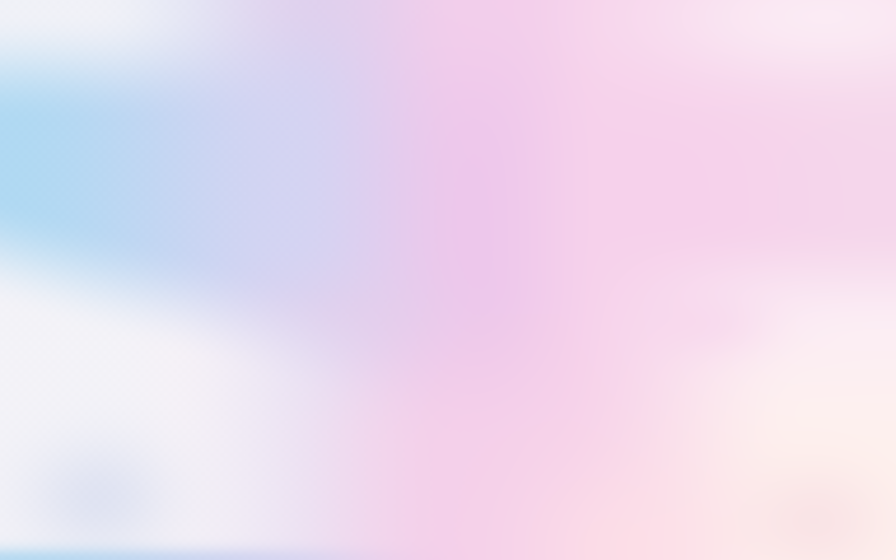
A Shadertoy shader for this background:

```glsl
// Soft pastel sky: blue on the left melting through lavender into pink,
// veiled by white and cream mist. A horizontal colour ramp is covered with
// smoothstep mist banks and Gaussian glows, then a faint woven ripple.

const vec3 SKY      = vec3(0.69, 0.85, 0.95);
const vec3 LAVENDER = vec3(0.83, 0.83, 0.95);
const vec3 ORCHID   = vec3(0.93, 0.78, 0.92);
const vec3 PINK     = vec3(0.965, 0.82, 0.92);
const vec3 ROSE     = vec3(0.96, 0.84, 0.92);
const vec3 WARM     = vec3(0.967, 0.825, 0.915);
const vec3 LILAC    = vec3(0.90, 0.81, 0.92);
const vec3 DUSK     = vec3(0.85, 0.87, 0.94);
const vec3 PEACH    = vec3(0.995, 0.88, 0.90);
const vec3 BLUSH    = vec3(0.97, 0.87, 0.89);
const vec3 MIST     = vec3(0.953, 0.95, 0.97);
const vec3 PINKMIST = vec3(0.985, 0.93, 0.96);
const vec3 CREAM    = vec3(0.995, 0.945, 0.93);

const float MIST_SLOPE   = 0.45;   // tilt of the lower left mist bank
const float STRIP_HEIGHT = 0.022;  // blue strip along the bottom edge
const float WEAVE_COUNT  = 96.0;   // threads across the canvas width
const float WEAVE_DEPTH  = 0.003;

// Falling counterpart of smoothstep: 1 below a, 0 above b.
float fall(float a, float b, float x) {
    return 1.0 - smoothstep(a, b, x);
}

// Elliptical Gaussian weight.
float glow(vec2 p, vec2 center, vec2 radius) {
    vec2 d = (p - center) / radius;
    return exp(-dot(d, d));
}

// Main colour sweep from left to right.
vec3 ramp(float x) {
    vec3 c = mix(SKY, LAVENDER, smoothstep(0.0, 0.34, x));
    c = mix(c, ORCHID, smoothstep(0.32, 0.53, x));
    c = mix(c, PINK, smoothstep(0.53, 0.68, x));
    return mix(c, ROSE, smoothstep(0.75, 1.0, x));
}

void mainImage(out vec4 fragColor, in vec2 fragCoord) {
    vec2 p = fragCoord / iResolution.xy;
    vec3 sweep = ramp(p.x);
    vec3 color = sweep;

    // Warmer centre towards the bottom, lilac around the blue patch
    color = mix(color, WARM, 0.75 * fall(0.2, 0.5, p.y) * smoothstep(0.2, 0.45, p.x));
    color = mix(color, LILAC, 0.6 * glow(p, vec2(0.33, 1.0), vec2(0.15, 0.12)));
    color = mix(color, LILAC, 0.5 * glow(p, vec2(0.39, 0.44), vec2(0.11, 0.08)));
    color = mix(color, PINK, 0.6 * glow(p, vec2(0.53, 1.0), vec2(0.1, 0.18)));

    // Left mist: top corner and sloping lower bank
    float topMist = smoothstep(0.78, 0.98, p.y) * fall(0.1, 0.36, p.x);
    float lowMist = fall(0.45, 0.65, p.y + MIST_SLOPE * p.x) * fall(0.18, 0.5, p.x);
    color = mix(color, MIST, 0.95 * topMist);
    color = mix(color, mix(MIST, PINKMIST, 0.5 * smoothstep(0.1, 0.3, p.x)), lowMist);

    // Right mist: top corner and cream lower bank
    color = mix(color, PINKMIST, 0.9 * glow(p, vec2(0.92, 0.97), vec2(0.2, 0.12)));
    float creamBank = fall(0.4, 0.61, p.y) * smoothstep(0.62, 0.9, p.x);
    color = mix(color, mix(CREAM, PINKMIST, smoothstep(0.15, 0.5, p.y)), creamBank);

    // Local glows inside the mist
    color = mix(color, PINK, 0.5 * glow(p, vec2(0.79, 0.42), vec2(0.08, 0.06)));
    color = mix(color, PEACH, 0.65 * glow(p, vec2(0.7, 0.02), vec2(0.12, 0.16)));
    color = mix(color, BLUSH, 0.7 * glow(p, vec2(0.91, 0.07), vec2(0.08, 0.1)));
    color = mix(color, DUSK, 0.75 * glow(p, vec2(0.11, 0.11), vec2(0.08, 0.1)));

    // Thin blue strip at the bottom left
    float strip = exp(-pow(p.y / STRIP_HEIGHT, 2.0)) * fall(0.25, 0.55, p.x);
    color = mix(color, sweep - 0.01, 0.85 * strip);

    // Faint weave, strongest in the blue
    vec2 thread = p * vec2(1.0, iResolution.y / iResolution.x) * WEAVE_COUNT * 6.2832;
    color += WEAVE_DEPTH * sin(thread.x) * sin(thread.y) * fall(0.1, 0.6, p.x);

    fragColor = vec4(clamp(color, 0.0, 1.0), 1.0);
}
```
